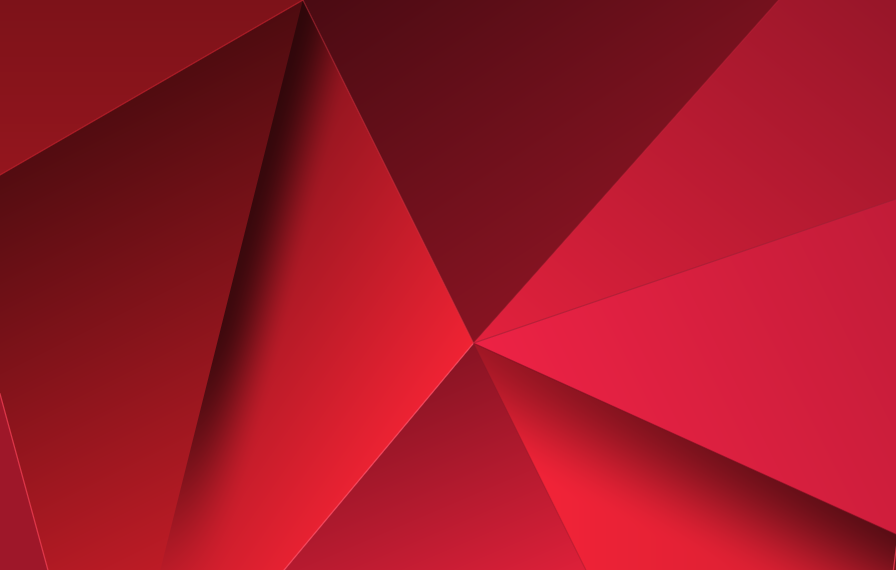
Give the GLSL for this background, as a Shadertoy shader.

```glsl
// Layout, in canvas heights
const float ASPECT = 1.5706;
const vec2 HUB = vec2(0.830, 0.398);
const vec2 APEX = vec2(0.531, 1.0);
const vec2 RIDGE_FOOT = vec2(0.281, 0.0);
const vec2 LEFT_END = vec2(0.0, 0.693);
const vec2 CORNER_TOP = vec2(0.0, 0.309);
const vec2 CORNER_FOOT = vec2(0.084, 0.0);
const vec2 SLIVER_FOOT = vec2(1.566, 0.0);

// Ends of the folds that leave the hub, counterclockwise
const int FOLDS = 6;
const vec2 RIM[FOLDS] = vec2[](
    vec2(0.498, 0.0), vec2(1.027, 0.0), vec2(1.574, 0.061),
    vec2(1.574, 0.652), vec2(1.365, 1.0), APEX);

// Facets: red level at the hub, its slope in x and y, blue share
const vec4 FACETS[FOLDS] = vec4[](
    vec4(0.53, 0.30, -0.70, 0.26), vec4(0.97, -0.20, 0.00, 0.23),
    vec4(0.93, -0.20, -0.10, 0.29), vec4(0.89, -0.20, -0.25, 0.27),
    vec4(0.53, 0.20, -0.30, 0.25), vec4(0.94, 0.65, -0.45, 0.215));
const vec4 LEFT_FACET = vec4(0.68, 0.25, -0.50, 0.20);
const vec4 TOP_FACET = vec4(0.67, 0.00, -0.30, 0.20);
const vec4 CORNER_FACET = vec4(0.62, 0.00, 0.00, 0.26);

// Fold lines: colour and opacity
const vec4 FOLD_LINES[FOLDS] = vec4[](
    vec4(1.00, 0.33, 0.42, 0.75), vec4(0.50, 0.08, 0.14, 0.30),
    vec4(0.45, 0.05, 0.11, 0.50), vec4(0.60, 0.12, 0.20, 0.55),
    vec4(0.80, 0.15, 0.25, 0.30), vec4(0.85, 0.20, 0.26, 0.45));
const vec4 PINK_LINE = vec4(0.95, 0.25, 0.33, 0.75);
const vec4 RED_LINE = vec4(0.78, 0.13, 0.18, 0.65);
const float LINE_WIDTH = 0.0022;

const float RIDGE_SHADOW = 0.62;
const float RIDGE_REACH = 0.115;
const float FOLD_REACH = 0.18;

// Signed distance to the line a-b, positive on its left
float side(vec2 p, vec2 a, vec2 b) {
    vec2 d = normalize(b - a), q = p - a;
    return d.x * q.y - d.y * q.x;
}

float cover(float dist, float pixel) {
    return clamp(dist / pixel + 0.5, 0.0, 1.0);
}

// Linear shade across one facet
vec3 shade(vec4 facet, vec2 p) {
    float level = facet.x + dot(facet.yz, p - HUB);
    return clamp(level, 0.0, 1.0) * vec3(1.0, 0.145, facet.w);
}

vec3 stroke(vec3 base, vec4 ink, vec2 p, vec2 a, vec2 b, float pixel) {
    vec2 q = p - a, d = b - a;
    float dist = length(q - d * clamp(dot(q, d) / dot(d, d), 0.0, 1.0));
    return mix(base, ink.rgb, ink.a * cover(0.5 * LINE_WIDTH - dist, pixel));
}

// Three facets left of the ridge, over the shadowed one right of it
vec3 leftSide(vec3 ridgeFacet, vec2 p, float pixel) {
    float ridge = side(p, RIDGE_FOOT, APEX);
    float depth = RIDGE_SHADOW * smoothstep(-0.1, 0.45, p.y);
    float fade = 1.0 - smoothstep(0.0, RIDGE_REACH, -ridge);
    vec3 col = ridgeFacet * (1.0 - depth * fade);
    col = mix(col, shade(LEFT_FACET, p), cover(ridge, pixel));
    col = mix(col, shade(TOP_FACET, p), cover(side(p, LEFT_END, APEX), pixel));
    float corner = side(p, CORNER_FOOT, CORNER_TOP);
    return mix(col, shade(CORNER_FACET, p), cover(corner, pixel));
}

void mainImage(out vec4 fragColor, in vec2 fragCoord) {
    vec2 p = fragCoord / iResolution.xy * vec2(ASPECT, 1.0);
    float pixel = 1.0 / iResolution.y;

    // Wedges around the hub, blended by coverage
    vec4 sum = vec4(0.0);
    for (int i = 0; i < FOLDS; i++) {
        float fromStart = side(p, HUB, RIM[i]);
        float toEnd = -side(p, HUB, RIM[(i + 1) % FOLDS]);
        vec3 facet = shade(FACETS[i], p);
        if (i == 1) {
            // Shadow beneath the right-hand fold
            float depth = clamp(0.36 + 0.32 * (p.x - HUB.x), 0.0, 0.62);
            facet *= 1.0 - depth * (1.0 - smoothstep(-0.02, FOLD_REACH, toEnd));
        }
        if (i == FOLDS - 1) facet = leftSide(facet, p, pixel);
        float weight = cover(fromStart, pixel) * cover(toEnd, pixel);
        sum += vec4(facet, 1.0) * weight;
    }
    vec3 col = sum.rgb / max(sum.a, 0.001);

    // Thin lit and dark edges
    for (int i = 0; i < FOLDS; i++)
        col = stroke(col, FOLD_LINES[i], p, HUB, RIM[i], pixel);
    col = stroke(col, RED_LINE, p, LEFT_END, APEX, pixel);
    col = stroke(col, PINK_LINE, p, CORNER_TOP, CORNER_FOOT, pixel);
    col = stroke(col, PINK_LINE, p, RIM[2], SLIVER_FOOT, pixel);

    fragColor = vec4(col, 1.0);
}
```
